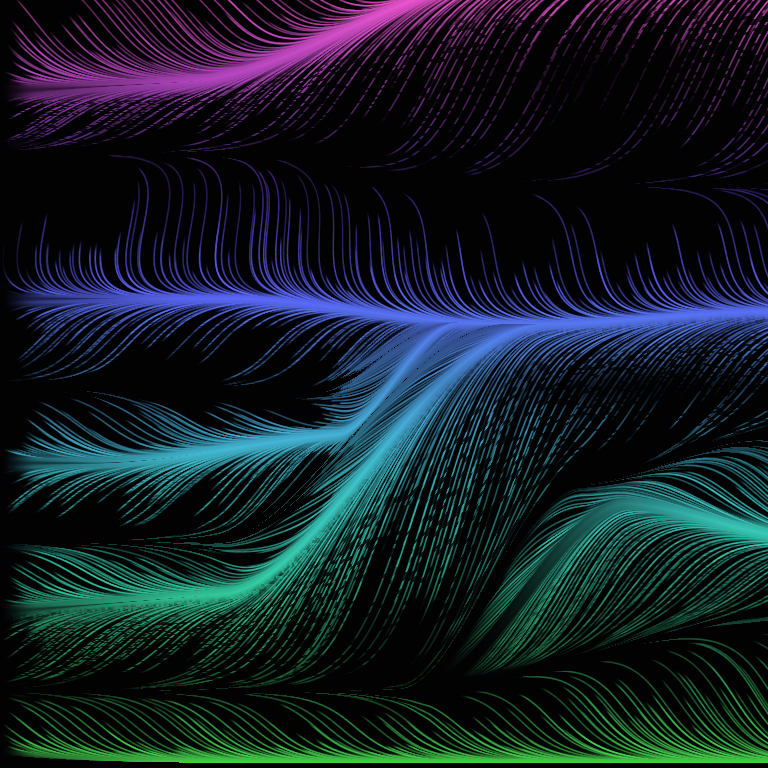
A WebGL 2 fragment shader for this background:

```glsl
#version 300 es
precision highp float;
// Feathered flow lines that leave dividing curves and merge into glowing ridges.
uniform vec2 u_resolution;
out vec4 fragColor;

const int CELLS = 11;
const float HALF_WIDTH = 0.00105;   // strand half thickness
const float SPACING = 0.0165;       // gap between strands of the first layer
const float LAYER_SCALE = 0.6;      // spacing ratio of the next layer
const float DASH_COUNT = 75.0;      // dashes from ridge to divide
const float GRAIN_COUNT = 300.0;    // specks across the canvas
const float RIDGE_LIGHT = 0.62;
const float HALO_SIZE = 0.008;
const float HALO_LIGHT = 0.16;
const vec3 BACKGROUND = vec3(0.006, 0.006, 0.012);
// Reach of the bend from divide to ridge, per cell from the top down
const float BEND[CELLS] = float[](0.055, 0.055, 0.036, 0.045, 0.055, 0.05,
                                  0.055, 0.058, 0.06, 0.06, 0.045);
// Colours from the bottom up, evenly spaced
const vec3 PALETTE[9] = vec3[](
    vec3(0.28, 0.84, 0.28), vec3(0.18, 0.66, 0.36), vec3(0.20, 0.82, 0.66),
    vec3(0.24, 0.78, 0.80), vec3(0.30, 0.62, 0.90), vec3(0.36, 0.38, 0.98),
    vec3(0.35, 0.21, 0.74), vec3(0.66, 0.26, 0.74), vec3(0.94, 0.33, 0.82));

float hash(vec2 p) {
    return fract(sin(dot(p, vec2(127.1, 311.7))) * 43758.5453);
}

float noise(float x, float seed) {
    float i = floor(x);
    return mix(hash(vec2(i, seed)), hash(vec2(i + 1.0, seed)), smoothstep(0.0, 1.0, x - i));
}

vec3 palette(float y) {
    float s = clamp(y, 0.0, 0.999) * 8.0;
    int i = int(s);
    return mix(PALETTE[i], PALETTE[i + 1], fract(s));
}

// Heights of the curves at x, top down: even entries divide, odd ones are ridges
float[12] curves(float x) {
    float blue = 0.611 - 0.033 * smoothstep(0.3, 0.65, x) + 0.016 * smoothstep(0.7, 1.0, x);
    float sky = 0.397 + 0.04 * smoothstep(0.12, 0.5, x);
    float teal = 0.1 + 0.245 * smoothstep(0.54, 0.82, x) - 0.045 * smoothstep(0.8, 1.05, x);
    return float[](
        1.06,
        0.88 + 0.055 * x + 0.12 * smoothstep(0.24, 0.68, x),
        0.8 - 0.042 * smoothstep(0.3, 0.6, x),
        blue,
        mix(0.5 - 0.03 * x, blue, smoothstep(0.4, 0.6, x)),
        mix(sky, blue, smoothstep(0.44, 0.6, x)),
        mix(0.295, blue, smoothstep(0.28, 0.66, x)),
        mix(0.203 + 0.08 * x, blue, smoothstep(0.29, 0.71, x)),
        0.1 + 0.27 * smoothstep(0.52, 0.76, x) + 0.06 * smoothstep(0.75, 1.0, x),
        teal,
        min(teal, 0.1 + 0.085 * smoothstep(0.5, 1.0, x)),
        0.006 + 0.012 * exp(-10.0 * x));
}

// Position across a cell: 0 on its ridge, 1 on its divide
float across(float y, float top, float bottom, bool ridgeOnTop) {
    float t = (top - y) / max(top - bottom, 0.0001);
    return ridgeOnTop ? t : 1.0 - t;
}

float blob(vec2 p, vec2 center, vec2 size) {
    vec2 q = (p - center) / size;
    return exp(-dot(q, q));
}

void main() {
    vec2 p = gl_FragCoord.xy / u_resolution;
    float pixel = 1.0 / u_resolution.y;
    float[12] here = curves(p.x);
    int cell = -1;
    for (int i = 0; i < CELLS; i++)
        if (p.y <= here[i] && p.y > here[i + 1]) cell = i;
    if (cell < 0) { fragColor = vec4(BACKGROUND, 1.0); return; }

    // Flow coordinate: constant along each strand; lean makes the bend an S
    bool hanging = cell % 2 == 1, rightFan = cell == 8 || cell == 9;
    float stepX = 0.001, seed = float(cell), bend = BEND[cell];
    float lean = cell == 2 ? mix(5.0, 3.0, smoothstep(0.2, 0.7, p.x)) : 1.5;
    float[12] beside = curves(p.x + stepX);
    float height = max(here[cell] - here[cell + 1], 0.0001);
    float t = clamp(across(p.y, here[cell], here[cell + 1], hanging), 0.001, 0.999);
    float tBeside = across(p.y, beside[cell], beside[cell + 1], hanging);
    float depth = log(t / (1.0 - t));
    float flow = p.x + bend * (depth - lean * t);
    float slope = bend * (1.0 / (t * (1.0 - t)) - lean);
    float steepness = length(vec2(1.0 + slope * (tBeside - t) / stepX, slope / height));

    // Ridges gather light to the right; narrow joining cells stay filled
    float gather = rightFan ? smoothstep(0.6, 1.0, p.x) : mix(0.55, 1.0, smoothstep(0.0, 0.3, p.x));
    float extra = cell >= 3 && cell <= 6 ? 6.0 * smoothstep(0.4, 0.52, p.x) : 0.0;
    extra += rightFan ? 1.4 : cell == 7 ? 1.0 : 0.0;
    float grain = mix(0.3, 1.0, hash(floor(p * GRAIN_COUNT)));
    float speckle = cell == 7 ? smoothstep(0.01, 0.08, t) : 0.0;

    // Two layers of strands, the finer one staying nearer to the ridge
    float dark = 1.0, spacing = SPACING;
    for (int layer = 0; layer < 2; layer++) {
        float key = seed + 17.0 * float(layer);
        float u = flow / spacing + 0.37 * seed;
        float density = steepness / spacing;
        float id = floor(u);
        float rnd = hash(vec2(id, key));
        float dist = abs(fract(u) - 0.5 - 0.5 * (rnd - 0.5)) / density;
        float line = clamp((HALF_WIDTH + 0.5 * pixel - dist) / pixel, 0.0, 1.0);
        float dash = step(0.36, hash(vec2(id + 3.0 * key, floor(t * DASH_COUNT))));
        float dotted = cell == 7 || cell == 1 ? 0.8 : hanging ? 0.4 : 0.1;
        line *= (0.45 + 0.55 * rnd) * mix(1.0, dash, dotted * smoothstep(0.05, 0.3, t));
        float start = 0.05 * hash(vec2(id, key + 9.0));
        line *= step(0.15, rnd) * smoothstep(start, start + 0.02, p.x);
        float coverage = min(1.0, 2.0 * HALF_WIDTH * density) * RIDGE_LIGHT * gather;
        coverage *= mix(1.0, grain, speckle) * smoothstep(0.0, 0.05, p.x);
        line = mix(line, coverage, smoothstep(0.3, 0.75, density * pixel));
        float cluster = noise(flow * 17.0, key);
        float chance = 0.5 * hash(vec2(id, key + 5.0)) + 0.5 * cluster;
        float reach = mix(-0.9, 4.6, chance * chance * 1.2) + extra - 0.9 * float(layer);
        line *= 1.0 - smoothstep(reach - 0.4, reach, depth);
        dark *= 1.0 - line * mix(0.95, 0.55, t);
        spacing *= LAYER_SCALE;
    }

    // Halo, thin start at the left, and sparse hollows
    float light = 1.0 - dark;
    light += HALO_LIGHT * gather * exp(-t * height / HALO_SIZE) * smoothstep(0.02, 0.25, p.x);
    light *= mix(0.5, 1.0, smoothstep(-4.0 * bend, -1.5 * bend, flow));
    if (rightFan) light *= smoothstep(0.56, 0.68, p.x);
    light *= 1.0 - 0.85 * blob(p, vec2(0.78, 0.9), vec2(0.16, 0.05));
    light *= 1.0 - 0.85 * blob(p, vec2(0.85, 0.495), vec2(0.19, 0.03));
    light *= 1.0 - 0.6 * blob(p, vec2(0.52, 0.17), vec2(0.08, 0.05));
    fragColor = vec4(BACKGROUND + palette(p.y) * min(light, 1.05), 1.0);
}
```
